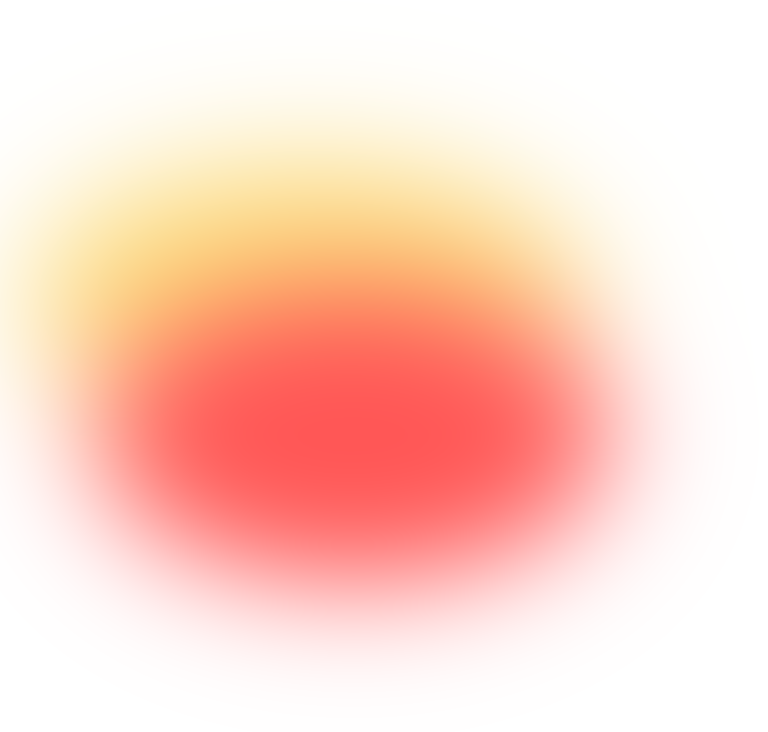
Give the GLSL for this background, as a WebGL 1 fragment shader.

```glsl
precision highp float;

uniform vec2 u_resolution;

// Smooth approximation of the normal cumulative distribution
float normalCdf(float z) {
    z = clamp(z, -5.0, 5.0);
    return 1.0 / (1.0 + exp(-z * (1.5976 + 0.07056 * z * z)));
}

// Coverage of an ellipse after a Gaussian blur, summed over horizontal strips
float blurredEllipse(vec2 p, vec2 radii, float sigma) {
    const int STRIPS = 32;
    float stripHeight = 2.0 * radii.y / float(STRIPS);
    float coverage = 0.0;
    for (int i = 0; i < STRIPS; i++) {
        float t = (float(i) + 0.5) / float(STRIPS) * 2.0 - 1.0;
        float halfWidth = radii.x * sqrt(1.0 - t * t);
        float dy = (p.y - t * radii.y) / sigma;
        float span = normalCdf((p.x + halfWidth) / sigma)
                   - normalCdf((p.x - halfWidth) / sigma);
        coverage += span * exp(-0.5 * dy * dy);
    }
    return coverage * stripHeight / (sigma * 2.506628);
}

void main() {
    vec2 uv = gl_FragCoord.xy / u_resolution.y;
    vec3 color = vec3(1.0);

    // Golden glow behind
    float gold = blurredEllipse(uv - vec2(0.420, 0.590), vec2(0.380, 0.185), 0.085);
    color = mix(color, vec3(0.985, 0.855, 0.460), gold);

    // Coral glow in front
    float coral = blurredEllipse(uv - vec2(0.483, 0.403), vec2(0.350, 0.198), 0.080);
    color = mix(color, vec3(1.0, 0.330, 0.330), coral);

    gl_FragColor = vec4(color, 1.0);
}
```
